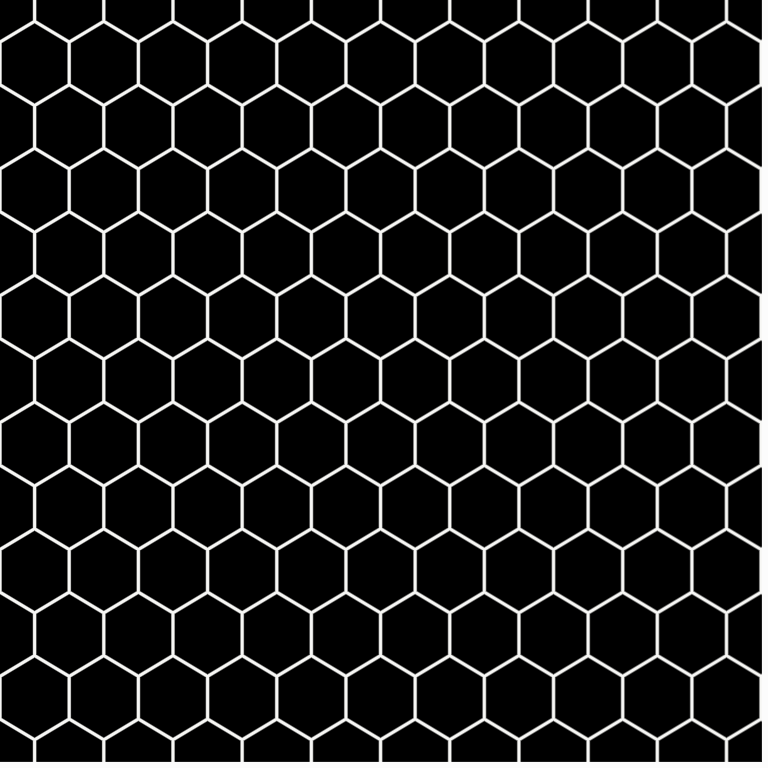
This pattern is drawn by a WebGL 1 fragment shader. Its source:

```glsl
precision highp float;

// Thin off-white honeycomb outlines on black, 11 cells across and 12 rows down.
// Two interleaved rectangular lattices give the hexagon centres; the distance to
// the nearest cell wall is drawn as a soft line. A pale margin runs right and below.

uniform vec2 u_resolution;

// Distance from q to the wall of a pointy-top hexagon, positive inside.
float hexInside(vec2 q, vec2 pitch, float slant) {
  q = abs(q);
  vec2 normal = normalize(vec2(slant, 0.5 * pitch.x));
  vec2 apex = vec2(0.0, 0.5 * (pitch.y + slant));
  return min(0.5 * pitch.x - q.x, dot(normal, apex - q));
}

// Offset of p from the nearest centre of a rectangular lattice.
vec2 latticeOffset(vec2 p, vec2 period) {
  return mod(p + 0.5 * period, period) - 0.5 * period;
}

void main() {
  vec2 p = gl_FragCoord.xy / u_resolution;
  p.y = 1.0 - p.y; // measure rows from the top
  float pixel = 1.0 / min(u_resolution.x, u_resolution.y);

  // Honeycomb: even and odd rows
  float panel = 0.991;
  vec2 pitch = panel / vec2(11.0, 12.0);
  vec2 period = pitch * vec2(1.0, 2.0);
  float slant = 0.027;
  float evenRow = hexInside(latticeOffset(p, period), pitch, slant);
  float oddRow = hexInside(latticeOffset(p - 0.5 * period, period), pitch, slant);
  float wall = abs(max(evenRow, oddRow));

  // Lines soften slightly towards the right
  float softness = max(mix(0.0011, 0.0015, p.x), 0.5 * pixel);
  float line = 1.0 - smoothstep(0.0022 - softness, 0.0022 + softness, wall);
  vec3 color = vec3(0.97, 0.97, 0.96) * line;

  // Margin beyond the panel
  float margin = smoothstep(-0.6 * pixel, 0.6 * pixel, max(p.x, p.y) - panel - 0.001);
  color = mix(color, vec3(0.99), margin);

  gl_FragColor = vec4(color, 1.0);
}
```
